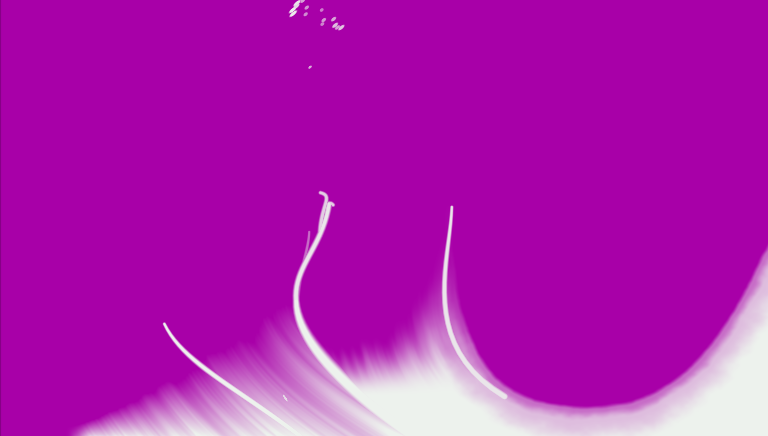
A WebGL 2 fragment shader for this background:

```glsl
#version 300 es
precision highp float;
// White smoke-like liquid rising in thin filaments from the bottom of a magenta field.

#define MAGENTA vec3(0.66, 0.0, 0.66)
#define MILK vec3(0.93, 0.95, 0.93)
#define ASPECT 1.766
#define STEPS 20
#define SPECKS 14
#define STREAK 0.5
#define RIM_WOBBLE 0.014

uniform vec2 u_resolution;
out vec4 fragColor;

float hash(vec2 p) {
    return fract(sin(dot(p, vec2(127.1, 311.7))) * 43758.5453);
}

float noise(vec2 p) {
    vec2 i = floor(p), f = fract(p);
    f = f * f * (3.0 - 2.0 * f);
    return mix(mix(hash(i), hash(i + vec2(1, 0)), f.x),
               mix(hash(i + vec2(0, 1)), hash(i + vec2(1, 1)), f.x), f.y);
}

float fbm(vec2 p) {
    return 0.55 * noise(p) + 0.3 * noise(p * 2.1 + 7.0) + 0.15 * noise(p * 4.3 + 3.0);
}

vec2 cubic(vec2 a, vec2 b, vec2 c, vec2 d, float t) {
    float u = 1.0 - t;
    return u * u * u * a + 3.0 * u * t * (u * b + t * c) + t * t * t * d;
}

// Signed distance to a cubic curve (positive on its left) and the parameter there
vec2 curve(vec2 p, vec2 a, vec2 b, vec2 c, vec2 d) {
    vec2 best = vec2(9.0, 0.0), from = a;
    for (int i = 0; i < STEPS; i++) {
        vec2 to = cubic(a, b, c, d, float(i + 1) / float(STEPS));
        vec2 e = to - from, q = p - from;
        float h = clamp(dot(q, e) / dot(e, e), 0.0, 1.0);
        float dist = length(q - e * h);
        if (dist < abs(best.x)) {
            float side = e.x * q.y - e.y * q.x < 0.0 ? -1.0 : 1.0;
            best = vec2(dist * side, (float(i) + h) / float(STEPS));
        }
        from = to;
    }
    return best;
}

// Soft line whose half width runs from w0 to w1
float filament(vec2 c, float w0, float w1) {
    float w = mix(w0, w1, c.y);
    return 1.0 - smoothstep(0.25 * w, w + 0.5 / u_resolution.y, abs(c.x));
}

float dash(vec2 p, vec2 center, vec2 size, float angle) {
    vec2 q = p - center;
    float s = sin(angle), c = cos(angle);
    q = vec2(c * q.x + s * q.y, c * q.y - s * q.x) / size;
    return 1.0 - smoothstep(0.6, 1.2, length(q));
}

void main() {
    vec2 p = gl_FragCoord.xy / u_resolution * vec2(ASPECT, 1.0);

    // Main curves
    vec2 leftArm = curve(p, vec2(0.378, 0.257), vec2(0.42, 0.17), vec2(0.53, 0.12), vec2(0.69, 0.0));
    vec2 stem = curve(p, vec2(0.757, 0.532), vec2(0.74, 0.43), vec2(0.675, 0.39), vec2(0.681, 0.31));
    vec2 root = curve(p, vec2(0.681, 0.31), vec2(0.683, 0.22), vec2(0.78, 0.12), vec2(0.95, 0.0));
    vec2 spire = curve(p, vec2(1.039, 0.525), vec2(1.035, 0.4), vec2(0.96, 0.21), vec2(1.16, 0.09));
    vec2 rimL = curve(p, vec2(1.039, 0.525), vec2(1.05, 0.2), vec2(1.12, 0.071), vec2(1.353, 0.071));
    vec2 rimR = curve(p, vec2(1.353, 0.071), vec2(1.56, 0.071), vec2(1.67, 0.22), vec2(1.8, 0.53));

    // Haze left of the stem, streaked along the curves
    float left = clamp((p.x - 0.15) / 0.52, 0.0, 1.2);
    float grainL = fbm(vec2(root.x * 45.0 + p.y * 9.0, p.y * 6.0 + p.x * 4.0)) - 0.5;
    float topL = 0.02 + 0.28 * pow(left, 1.3) + 0.08 * grainL * left;
    float hazeL = clamp((topL - p.y) / max(topL, 0.02), 0.0, 1.0) * smoothstep(0.0, 0.12, left);
    hazeL *= 0.92 + STREAK * grainL;

    // Haze between stem and spire
    float right = clamp((p.x - 0.72) / 0.3, 0.0, 1.0);
    float grainR = fbm(vec2(spire.x * 40.0, p.y * 5.0)) - 0.5;
    float topR = 0.21 + 0.27 * pow(right, 4.0) + 0.07 * grainR;
    float hazeR = 1.0 - smoothstep(0.09, topR, p.y);
    hazeR *= 1.0 + STREAK * grainR * smoothstep(0.1, 0.2, p.y);

    // Layered rim of the bowl
    float depth = abs(rimL.x) < abs(rimR.x) ? -rimL.x : -rimR.x;
    float ripple = (fbm(p * vec2(24.0, 30.0)) - 0.5) * RIM_WOBBLE;
    float rim = 0.45 * smoothstep(0.0, 0.012, depth + 0.4 * ripple)
              + 0.33 * smoothstep(0.012, 0.036, depth + ripple)
              + 0.22 * smoothstep(0.035, 0.1, depth + 2.0 * ripple);
    float bowl = smoothstep(1.02, 1.1, p.x) * (1.0 - smoothstep(0.5, 0.535, p.y) * step(p.x, 1.3));
    hazeR = max(hazeR, bowl) * rim;
    float milk = mix(hazeL, hazeR, smoothstep(-0.012, 0.012, root.x));

    // Bright filaments, with split and hooked strands at the stem tip
    milk = max(milk, filament(leftArm, 0.004, 0.013));
    milk = max(milk, 0.95 * filament(stem, 0.008, 0.009));
    milk = max(milk, filament(root, 0.009, 0.034));
    milk = max(milk, 0.95 * filament(spire, 0.004, 0.014));
    vec2 hook = curve(p, vec2(0.737, 0.558), vec2(0.768, 0.55), vec2(0.737, 0.53), vec2(0.736, 0.46));
    vec2 curl = curve(p, vec2(0.766, 0.53), vec2(0.757, 0.54), vec2(0.752, 0.53), vec2(0.75, 0.5));
    vec2 wisp = curve(p, vec2(0.711, 0.468), vec2(0.71, 0.43), vec2(0.69, 0.38), vec2(0.684, 0.32));
    milk = max(milk, 0.85 * max(filament(hook, 0.005, 0.007), filament(curl, 0.005, 0.006)));
    milk = max(milk, 0.45 * filament(wisp, 0.003, 0.006));

    // Scattered flecks at the top and two strays
    for (int i = 0; i < SPECKS; i++) {
        float k = float(i), r = hash(vec2(k, 2.0));
        vec2 center = mix(vec2(0.69, 0.985), vec2(0.785, 0.94), step(0.5, fract(k * 0.5)) * (0.6 + 0.4 * r));
        center += (vec2(hash(vec2(k, 5.0)), hash(vec2(k, 9.0))) - 0.5) * vec2(0.035, 0.04);
        milk = max(milk, (0.5 + 0.5 * r) * dash(p, center, vec2(0.005 + 0.007 * r, 0.004), 0.7));
    }
    milk = max(milk, 0.7 * dash(p, vec2(0.713, 0.846), vec2(0.005, 0.003), 0.7));
    milk = max(milk, 0.9 * dash(p, vec2(0.656, 0.087), vec2(0.012, 0.003), -1.0));

    vec3 color = mix(MAGENTA, MILK, clamp(milk, 0.0, 1.0));
    color *= 1.0 - 0.2 * (1.0 - smoothstep(0.001, 0.004, p.x));
    fragColor = vec4(color, 1.0);
}
```
